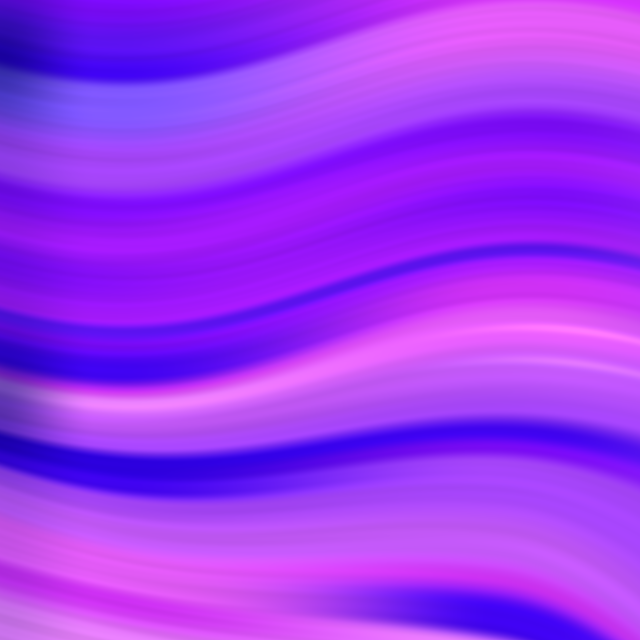
Reproduce this background procedurally as a WebGL 1 fragment shader.

```glsl
precision highp float;

uniform vec2 u_resolution;

// Palette
const vec3 INDIGO = vec3(0.17, 0.00, 0.85);
const vec3 BLUE = vec3(0.25, 0.01, 0.94);
const vec3 ROYAL = vec3(0.36, 0.07, 0.94);
const vec3 VIOLET = vec3(0.48, 0.04, 0.97);
const vec3 PURPLE = vec3(0.64, 0.10, 0.98);
const vec3 MAGENTA = vec3(0.82, 0.19, 0.97);
const vec3 PINK = vec3(0.90, 0.36, 0.98);
const vec3 BLUSH = vec3(0.91, 0.50, 0.99);
const vec3 ORCHID = vec3(0.77, 0.35, 0.98);
const vec3 LAVENDER = vec3(0.65, 0.27, 0.98);
const vec3 PERIWINKLE = vec3(0.50, 0.34, 1.00);

// Shape of the folds
const float PI = 3.14159;
const float TROUGH_X = 0.195;
const float HALF_WAVE = 0.638;
const float WAVE_HEIGHT = 0.13;
const float LOWER_SLOPE = 0.2;
const float RIGHT_BEND = 0.05;

// Fine finish
const float STREAK_STRENGTH = 0.09;
const float GLINT_STRENGTH = 0.13;
const float GLINT_WIDTH = 0.004;
const float GLOW_STRENGTH = 0.7;
const vec3 EDGE_TINT = vec3(0.40, 0.50, 0.66);

vec2 gradientAt(vec2 cell) {
  float angle = 2.0 * PI * fract(sin(dot(cell, vec2(127.1, 311.7))) * 4375.85);
  return vec2(cos(angle), sin(angle));
}

float gradientNoise(vec2 p) {
  vec2 i = floor(p);
  vec2 f = p - i;
  vec2 u = f * f * f * (f * (f * 6.0 - 15.0) + 10.0);
  vec2 e = vec2(1.0, 0.0);
  float low = mix(dot(gradientAt(i), f), dot(gradientAt(i + e), f - e), u.x);
  float high = mix(dot(gradientAt(i + e.yx), f - e.yx), dot(gradientAt(i + 1.0), f - 1.0), u.x);
  return mix(low, high, u.y);
}

// Vertical shift of the fold whose depth in the trough is s
float foldShift(float x, float s) {
  float wave = 0.5 * (cos(PI * (x - TROUGH_X) / HALF_WAVE) - 1.0);
  float height = WAVE_HEIGHT - 0.033 * smoothstep(0.60, 0.70, s) - 0.059 * smoothstep(0.81, 0.96, s);
  float slope = LOWER_SLOPE * smoothstep(0.573, 0.911, s);
  float turn = max((x - 0.78) / 0.22, 0.0);
  float bend = RIGHT_BEND * smoothstep(0.70, 0.85, s) * turn * turn;
  return height * wave + slope * (x - TROUGH_X) + bend;
}

// Damped search for the fold passing through p
float foldDepth(vec2 p) {
  float s = p.y;
  for (int i = 0; i < 10; i++) {
    s = mix(s, p.y - foldShift(p.x, s), 0.55);
  }
  return s;
}

// Next band, with its own colour at each side; fold holds depth and side
vec3 band(vec3 above, vec2 fold, float start, float end, vec3 left, vec3 right) {
  return mix(above, mix(left, right, fold.y), smoothstep(start, end, fold.x));
}

vec3 foldColor(vec2 fold) {
  vec2 lateFold = vec2(fold.x, fold.y * fold.y);
  // Upper folds
  vec3 c = mix(VIOLET, MAGENTA, fold.y);
  c = band(c, fold, 0.01, 0.07, ROYAL, MAGENTA);
  c = band(c, fold, 0.07, 0.115, BLUE, MAGENTA);
  c = band(c, fold, 0.118, 0.142, PERIWINKLE, PINK);
  c = band(c, fold, 0.18, 0.25, LAVENDER, ORCHID);
  c = band(c, fold, 0.22, 0.28, LAVENDER, LAVENDER);
  c = band(c, fold, 0.285, 0.322, VIOLET, VIOLET);
  // Broad violet fold
  c = band(c, fold, 0.33, 0.385, PURPLE, PURPLE);
  c = band(c, fold, 0.387, 0.43, VIOLET, VIOLET);
  c = band(c, fold, 0.44, 0.50, PURPLE, PURPLE);
  c = band(c, fold, 0.501, 0.518, ROYAL, ROYAL);
  c = band(c, fold, 0.521, 0.54, VIOLET, PURPLE);
  // Pink crest
  c = band(c, fold, 0.535, 0.575, BLUE, MAGENTA);
  c = band(c, fold, 0.588, 0.617, MAGENTA, PINK);
  c = band(c, fold, 0.609, 0.63, BLUSH, PINK);
  c = band(c, fold, 0.632, 0.66, ORCHID, ORCHID);
  c = band(c, fold, 0.66, 0.70, LAVENDER, LAVENDER);
  // Dark furrow and lower folds
  c = band(c, fold, 0.698, 0.72, INDIGO, BLUE);
  c = band(c, fold, 0.722, 0.738, INDIGO, VIOLET);
  c = band(c, fold, 0.738, 0.754, BLUE, LAVENDER);
  c = band(c, fold, 0.762, 0.785, LAVENDER, LAVENDER);
  c = band(c, fold, 0.785, 0.83, ORCHID, ORCHID);
  c = band(c, fold, 0.845, 0.872, PINK, MAGENTA);
  c = band(c, lateFold, 0.868, 0.895, PINK, BLUE);
  c = band(c, fold, 0.915, 0.937, MAGENTA, BLUSH);
  return band(c, fold, 0.945, 1.0, BLUSH, BLUSH);
}

float bump(float value, float center, float width) {
  float d = (value - center) / width;
  return exp(-d * d);
}

void main() {
  vec2 p = gl_FragCoord.xy / u_resolution;
  p.y = 1.0 - p.y;
  float s = foldDepth(p);
  vec3 color = foldColor(vec2(s, smoothstep(0.18, 0.78, p.x)));

  // Purple glow inside the broad fold
  float glow = bump(p.x, 0.42, 0.28) * smoothstep(0.31, 0.36, s) * (1.0 - smoothstep(0.47, 0.505, s));
  color = mix(color, PURPLE, GLOW_STRENGTH * glow);

  // Silky streaks along the folds
  float streak = gradientNoise(vec2(p.x * 1.3, s * 42.0)) + 0.5 * gradientNoise(vec2(p.x * 2.0, s * 95.0));
  color *= 1.0 + STREAK_STRENGTH * streak;
  float glints = bump(s, 0.627, GLINT_WIDTH) + bump(s, 0.655, GLINT_WIDTH);
  color += GLINT_STRENGTH * smoothstep(0.6, 0.95, p.x) * glints;

  // Cooler right side and shaded left side
  float cool = smoothstep(0.85, 1.1, p.x) * smoothstep(0.05, 0.2, p.y);
  color = mix(color, LAVENDER, 0.3 * cool);
  float shade = 0.25 + 0.75 * bump(p.y, 0.09, 0.09) + 0.65 * bump(p.y, 0.62, 0.09);
  shade *= 1.0 - smoothstep(0.0, 0.15, p.x);
  color *= mix(vec3(1.0), EDGE_TINT, shade);
  gl_FragColor = vec4(clamp(color, 0.0, 1.0), 1.0);
}
```
